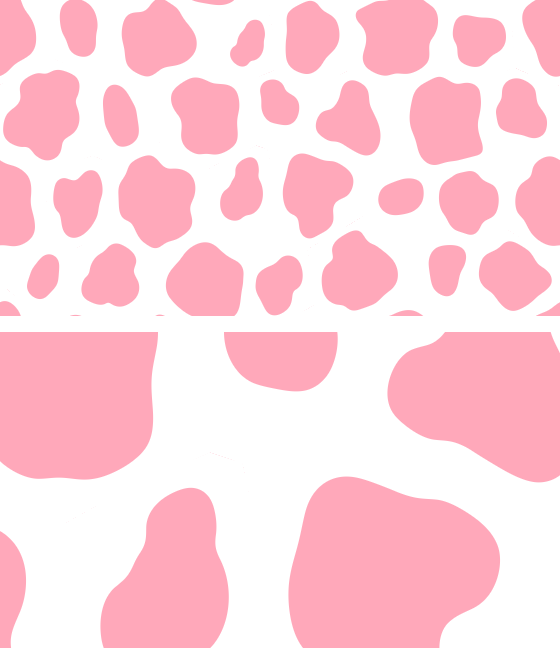
Top, the full canvas; bottom, a detail of the centre.
Reproduce this pattern procedurally as a WebGL 1 fragment shader.

```glsl
precision highp float;

uniform vec2 u_resolution;

// Lengths are fractions of the canvas height; lobe values are fractions of the spot size.
const vec3 BACKGROUND = vec3(1.0);
const vec3 SPOT_PINK = vec3(1.0, 0.66, 0.73);
const vec2 GRID = vec2(7.0, 4.0);          // whole columns and rows, rows even
const vec2 SIZE_RANGE = vec2(0.080, 0.176);
const vec2 LOBE_REACH = vec2(0.42, 0.78);
const vec2 LOBE_RADIUS = vec2(0.30, 0.42);
const vec2 LOBE_BLEND = vec2(0.12, 0.34);
const vec2 TALLNESS = vec2(0.95, 1.18);
const vec2 CENTER_JITTER = vec2(0.04, 0.06);
const float CROWDING = 0.34;               // how far large spots push others away
const float CORE_RADIUS = 0.60;
const float HULL_RADIUS = 0.88;
const float ANGLE_JITTER = 0.5;
const float MIN_GAP = 0.040;
const float GAP_ROUNDING = 0.04;
const float SEED = 3.7;
const int MAX_LOBES = 5;
const float TAU = 6.2831853;

vec3 hash3(vec2 cell, float salt) {
  vec3 q = fract(vec3(cell, salt + SEED) * vec3(0.1031, 0.1137, 0.0973));
  q += dot(q, q.yzx + 33.33);
  return fract((q.xxy + q.yzz) * q.zyx * 7.31);
}

float smoothMin(float a, float b, float k) {
  float h = max(k - abs(a - b), 0.0) / k;
  return min(a, b) - h * h * k * 0.25;
}

// Stepping by 3/7 of the range keeps neighbours in a row unequal.
float sizeRank(vec2 id) {
  id = mod(id, GRID);
  return fract(id.x * 3.0 / GRID.x + id.y * 0.39);
}

float spotSize(vec2 id) {
  return mix(SIZE_RANGE.x, SIZE_RANGE.y, sizeRank(id));
}

// Moves a spot away from the larger of its six staggered neighbours.
vec2 spotOffset(vec2 id) {
  float shift = 0.5 * mod(id.y, 2.0);
  vec2 push = vec2(spotSize(id - vec2(1.0, 0.0)) - spotSize(id + vec2(1.0, 0.0)), 0.0);
  for (int i = 0; i < 4; i++) {
    float n = float(i);
    vec2 side = vec2(mod(n, 2.0) - 0.5, 2.0 * floor(n * 0.5) - 1.0);
    vec2 neighbour = id + vec2(2.0 * shift + side.x - 0.5, side.y);
    push -= side * vec2(1.0, 0.87) * spotSize(neighbour);
  }
  return CROWDING * push + CENTER_JITTER * (hash3(id, 5.0).xy - 0.5);
}

// A round core blended with unequal lobes set around it.
float spotDistance(vec2 p, vec2 id) {
  float size = spotSize(id);
  float lobeCount = 2.0 + floor(sizeRank(id) * 3.99);
  float extraRadius = 0.05 * (float(MAX_LOBES) - lobeCount);
  vec3 trait = hash3(id, 11.0);
  float blend = mix(LOBE_BLEND.x, LOBE_BLEND.y, trait.x);
  float tall = mix(TALLNESS.x, TALLNESS.y, trait.z);

  p *= vec2(tall, 1.0 / tall) / size;
  float d = length(p) - CORE_RADIUS;
  for (int i = 0; i < MAX_LOBES; i++) {
    float n = float(i);
    if (n >= lobeCount) break;
    vec3 rnd = hash3(id, 23.0 + 7.0 * n);
    float angle = TAU * (n + trait.y + ANGLE_JITTER * (rnd.x - 0.5)) / lobeCount;
    float reach = mix(LOBE_REACH.x, LOBE_REACH.y, rnd.y);
    float radius = mix(LOBE_RADIUS.x, LOBE_RADIUS.y, rnd.z) + extraRadius;
    float lobe = length(p - reach * vec2(cos(angle), sin(angle))) - radius;
    d = smoothMin(d, lobe, blend);
  }
  return d * size;
}

// Finds the owning spot by round hulls, then trims it to keep clear of the others.
float patternDistance(vec2 uv) {
  vec2 cellSize = vec2(u_resolution.x / u_resolution.y, 1.0) / GRID;
  vec2 g = uv * GRID;
  vec2 ownerId = vec2(0.0);
  vec2 ownerPoint = vec2(0.0);
  float nearest = 10.0;
  float second = 10.0;
  for (int y = -1; y <= 1; y++) {
    float row = floor(g.y) + float(y);
    float shift = 0.5 * mod(row, 2.0);
    for (int x = -1; x <= 1; x++) {
      float column = floor(g.x - shift) + float(x);
      vec2 id = mod(vec2(column, row), GRID);
      vec2 center = vec2(column + shift, row) + 0.5;
      vec2 p = (g - center) * cellSize - spotOffset(id);
      float hull = length(p) - HULL_RADIUS * spotSize(id);
      second = smoothMin(second, max(nearest, hull), GAP_ROUNDING);
      if (hull < nearest) {
        nearest = hull;
        ownerId = id;
        ownerPoint = p;
      }
    }
  }
  float clearance = 0.5 * (nearest - second + MIN_GAP);
  return -smoothMin(-spotDistance(ownerPoint, ownerId), -clearance, GAP_ROUNDING);
}

void main() {
  vec2 uv = gl_FragCoord.xy / u_resolution;
  vec2 px = 0.5 / u_resolution;
  float d = patternDistance(uv);

  // Edge smoothing over one pixel, measured along the slope
  vec2 slope = 2.0 * vec2(patternDistance(uv + vec2(px.x, 0.0)) - d, patternDistance(uv + vec2(0.0, px.y)) - d);
  float coverage = clamp(0.5 - d / max(length(slope), 0.0001), 0.0, 1.0);
  gl_FragColor = vec4(mix(BACKGROUND, SPOT_PINK, coverage), 1.0);
}
```
